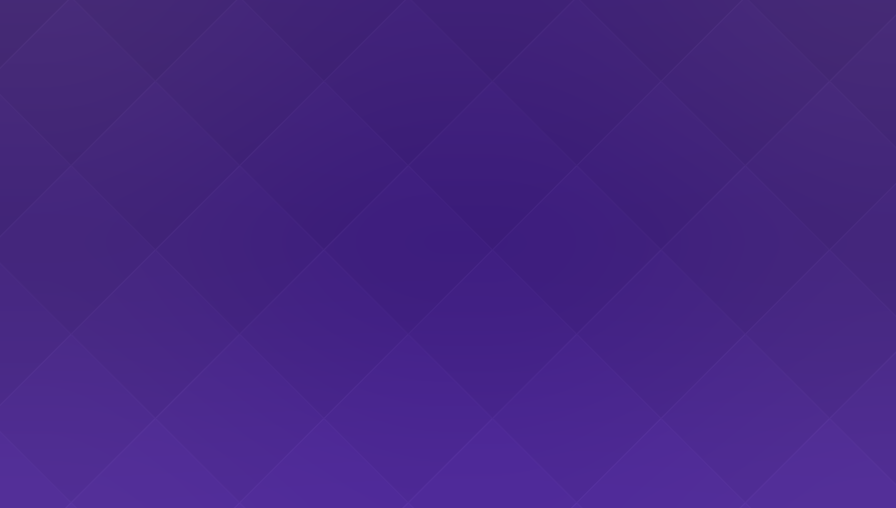
Write a WebGL 2 fragment shader that draws this background.

```glsl
#version 300 es
precision highp float;
// Violet backdrop of faint, softly shaded diamonds with thin light edges.

uniform vec2 u_resolution;
out vec4 outColor;

// Lengths are fractions of the canvas height.
const float DIAMOND_SIZE = 0.3318;           // about 5.3 across, 3 down
const vec2  DIAMOND_APEX = vec2(0.140, 0.674);
const float LINE_WIDTH   = 0.0024;
const float RISING_LINE  = 0.030;
const float FALLING_LINE = 0.019;
const float LINE_WEAR    = 0.45;
const float WEAR_SCALE   = 7.0;
const vec3  LINE_TINT    = vec3(0.95, 0.85, 1.0);
const vec3  TOP_COLOR    = vec3(0.247, 0.130, 0.468);
const vec3  MIDDLE_COLOR = vec3(0.237, 0.113, 0.488);
const vec3  BOTTOM_COLOR = vec3(0.318, 0.170, 0.612);
const vec3  SIDE_TINT    = vec3(0.025, 0.034, -0.006);
const vec3  FACET_SHADE  = vec3(0.020, 0.012, 0.034);

vec2 hashGradient(vec2 cell) {
    vec2 h = vec2(dot(cell, vec2(127.1, 311.7)), dot(cell, vec2(269.5, 183.3)));
    return 2.0 * fract(sin(h) * 43758.5) - 1.0;
}

float gradientNoise(vec2 p) {
    vec2 i = floor(p);
    vec2 f = fract(p);
    vec2 u = f * f * (3.0 - 2.0 * f);
    vec2 e = vec2(1.0, 0.0);
    float low = mix(dot(hashGradient(i), f),
                    dot(hashGradient(i + e.xy), f - e.xy), u.x);
    float high = mix(dot(hashGradient(i + e.yx), f - e.yx),
                     dot(hashGradient(i + e.xx), f - e.xx), u.x);
    return mix(low, high, u.y);
}

// Sawtooth ramp whose drop is spread over the given width.
vec2 smoothSaw(vec2 x, float width) {
    vec2 f = fract(x);
    return f - smoothstep(1.0 - width, 1.0, f);
}

vec3 backdrop(vec2 p, float aspect) {
    vec3 color = mix(MIDDLE_COLOR, TOP_COLOR, smoothstep(0.5, 1.0, p.y));
    color = mix(BOTTOM_COLOR, color, smoothstep(-0.12, 0.60, p.y));
    float side = abs(p.x / aspect - 0.52) * 2.0;
    return color + SIDE_TINT * smoothstep(0.05, 0.95, side) * mix(0.6, 1.0, smoothstep(0.0, 0.5, p.y));
}

void main() {
    vec2 p = gl_FragCoord.xy / u_resolution.y;
    float pixel = 1.0 / u_resolution.y;
    vec3 color = backdrop(p, u_resolution.x / u_resolution.y);

    // Diagonal axes: every unit cell is one diamond.
    vec2 q = (p - DIAMOND_APEX) / DIAMOND_SIZE;
    vec2 diagonal = vec2(q.x + q.y, q.y - q.x);

    // Facets run from a dark foot to a light apex.
    vec2 ramp = smoothSaw(diagonal, pixel / DIAMOND_SIZE);
    color += FACET_SHADE * (0.5 * (ramp.x + ramp.y) - 0.5);

    // Thin light edges, worn unevenly along their length.
    vec2 edge = abs(fract(diagonal + 0.5) - 0.5) * DIAMOND_SIZE * 0.7071;
    float halfWidth = 0.5 * LINE_WIDTH;
    vec2 line = 1.0 - smoothstep(halfWidth - 0.6 * pixel, halfWidth + 0.6 * pixel, edge);
    float wear = 1.0 + LINE_WEAR * gradientNoise(p * WEAR_SCALE);
    color += LINE_TINT * wear * max(line.x * FALLING_LINE, line.y * RISING_LINE);

    outColor = vec4(color, 1.0);
}
```
